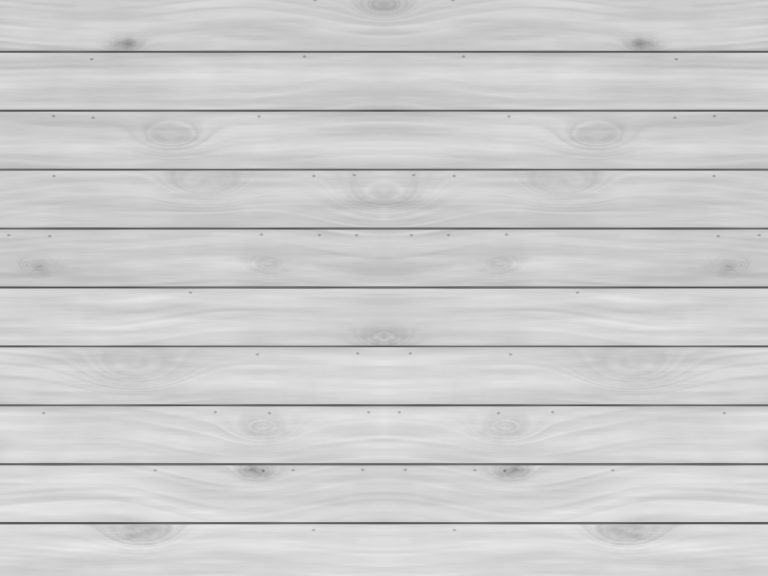
Give the GLSL for this texture, as a Shadertoy shader.

```glsl
// Ten pale grey wooden planks laid across the canvas, mirrored about its centre.
// Stretched noise gives streaks and fibres; knots bend a height field whose
// contours become growth rings, and thin uneven dark seams part the boards.

float hash(vec2 cell) {
    uvec2 q = uvec2(ivec2(cell)) * uvec2(1597u, 3812u);
    uint n = (q.x ^ (q.y + 7919u)) * 73129u;
    n = (n ^ (n >> 15)) * 48271u;
    n ^= n >> 13;
    return float(n & 65535u) / 65535.0;
}

float noise(vec2 p) {
    vec2 i = floor(p), f = fract(p);
    f = f * f * (3.0 - 2.0 * f);
    return mix(mix(hash(i), hash(i + vec2(1, 0)), f.x),
               mix(hash(i + vec2(0, 1)), hash(i + vec2(1, 1)), f.x), f.y);
}

float fbm(vec2 p) {
    float sum = 0.0, amp = 0.5;
    for (int i = 0; i < 4; i++) {
        sum += amp * noise(p);
        p = p * 2.03 + 17.3;
        amp *= 0.5;
    }
    return sum;
}

// Knots: distance from the centre line, plank row, radius, darkness
const vec4 KNOTS[12] = vec4[12](
    vec4(0.45, 8.13, 0.025, 0.26), vec4(0.00, 8.78, 0.040, 0.10),
    vec4(0.37, 6.53, 0.060, 0.07), vec4(0.00, 5.53, 0.085, 0.06),
    vec4(0.31, 5.74, 0.070, 0.05), vec4(0.60, 4.35, 0.030, 0.15),
    vec4(0.20, 4.38, 0.035, 0.10), vec4(0.00, 3.14, 0.045, 0.12),
    vec4(0.43, 2.60, 0.090, 0.06), vec4(0.21, 1.60, 0.050, 0.10),
    vec4(0.22, 0.88, 0.030, 0.25), vec4(0.42, -0.17, 0.060, 0.14));

void mainImage(out vec4 fragColor, in vec2 fragCoord) {
    vec2 p = fragCoord / iResolution.y;
    float pixel = 1.0 / iResolution.y;
    float pitch = 0.1023;
    float x = abs(p.x - 0.5 * iResolution.x / iResolution.y);
    float row = (p.y - 0.0917) / pitch;
    float plank = floor(row), v = row - plank;
    float seed = plank * 13.0 + 40.0;

    // Knots lift the grain height and stain the wood around them
    float height = v * 4.0 + 2.4 * noise(vec2(x * 4.0, seed));
    float stain = 0.0;
    for (int i = 0; i < 12; i++) {
        vec4 knot = KNOTS[i];
        if (floor(knot.y) != plank) continue;
        vec2 d = vec2(x - knot.x, (row - knot.y) * pitch / 0.45) / knot.z;
        float bump = exp(-dot(d, d));
        height += 3.0 * bump;
        stain += knot.w * bump * (0.25 + 1.1 * fbm(vec2(x * 70.0, p.y * 130.0)));
    }

    // Board tone, broad streaks, cross bands, rings and fine fibres
    float tone = 0.835 - 0.004 * plank + 0.025 * (hash(vec2(seed, 5.0)) - 0.5);
    tone += 0.15 * (fbm(vec2(x * 4.0, v * 5.0 + seed)) - 0.47);
    tone += 0.035 * (fbm(vec2(x * 22.0, v * 1.5 + seed)) - 0.47);
    float rings = noise(vec2(x * 3.0, height * 4.5 + seed));
    tone += 0.055 * (rings - 0.5) * (0.5 + noise(vec2(x * 9.0, seed + v * 2.0)));
    tone += 0.045 * (fbm(vec2(x * 14.0, p.y * 170.0)) - 0.47);
    tone -= stain;

    // Sparse nail specks below the upper edge of each board
    vec2 slot = vec2(floor(x / 0.09), seed);
    vec2 speck = vec2((slot.x + 0.2 + 0.6 * hash(slot)) * 0.09,
                      (0.86 + 0.06 * hash(slot + 9.0)) * pitch);
    float dot1 = length((vec2(x, v * pitch) - speck) * vec2(0.7, 1.0));
    float present = step(0.65, hash(slot + 31.0));
    tone -= 0.16 * present * (1.0 - smoothstep(0.0008, 0.0016 + pixel, dot1));

    // Seams of uneven width with a soft shaded edge
    float seamId = floor(row + 0.5);
    float gap = abs(row - seamId) * pitch;
    float halfWidth = 0.0012 + 0.0006 * hash(vec2(seamId + 20.0, 3.0))
                    + 0.0005 * noise(vec2(x * 14.0, seamId + 50.0));
    tone -= 0.10 * exp(-gap / 0.0025);
    float seam = 1.0 - smoothstep(halfWidth - 0.7 * pixel, halfWidth + 0.7 * pixel, gap);
    float seamTone = 0.33 + 0.12 * noise(vec2(x * 11.0, seamId + 80.0));
    tone = mix(tone, seamTone, seam);

    fragColor = vec4(vec3(clamp(tone, 0.0, 0.91)), 1.0);
}
```
